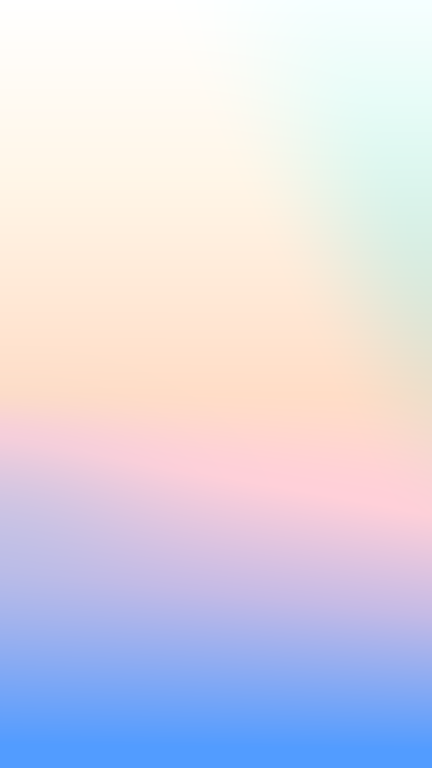
Write a Shadertoy shader that draws this background.

```glsl
#define CREAM vec3(1.0, 0.965, 0.91)
#define PEACH vec3(1.0, 0.867, 0.78)
#define PINK vec3(1.0, 0.815, 0.85)
#define ORCHID vec3(0.77, 0.73, 0.90)
#define BLUE vec3(0.32, 0.61, 1.0)
#define MINT_TOP vec3(0.79, 1.0, 1.0)
#define MINT_LOW vec3(0.79, 0.88, 0.82)
#define HAZE vec3(0.60, 0.76, 0.93)
#define CREAM_HEIGHT 0.77
#define PEACH_HEIGHT 0.486
#define MINT_STRENGTH 0.72
#define HAZE_STRENGTH 0.28

// Position of x between two ends, held within 0 and 1
float ramp(float start, float end, float x) {
    return clamp((x - start) / (end - start), 0.0, 1.0);
}

float bell(float x) {
    return exp(-x * x);
}

// White through cream to peach, from the top down
vec3 warmSky(float y) {
    vec3 upper = mix(CREAM, vec3(1.0), ramp(CREAM_HEIGHT, 1.0, y));
    return mix(PEACH, upper, ramp(PEACH_HEIGHT, CREAM_HEIGHT, y));
}

// Pink through orchid to blue, by depth below the horizon
vec3 coolSea(float depth) {
    vec3 shallow = mix(PINK, ORCHID, ramp(0.0, 0.4, depth));
    return mix(shallow, BLUE, ramp(0.4, 0.93, depth));
}

// Mint veil that widens from the right edge towards the top
float mintVeil(vec2 p) {
    float edge = 0.34 + 0.82 * (1.0 - p.y);
    float width = mix(0.22, 0.46, p.y);
    return MINT_STRENGTH * smoothstep(edge, edge + width, p.x)
        * bell((p.y - 0.68) / 0.27);
}

void mainImage(out vec4 fragColor, in vec2 fragCoord) {
    vec2 p = fragCoord / iResolution.xy;

    // Slanted pink horizon joining the warm and cool halves
    float horizon = 0.43 - 0.1 * p.x;
    float depth = (horizon - p.y) / horizon;
    float warmth = smoothstep(horizon, PEACH_HEIGHT + 0.01, p.y);
    vec3 color = mix(coolSea(depth), warmSky(p.y), warmth);

    // Coloured light along the right and left edges
    vec3 mint = mix(MINT_LOW, MINT_TOP, ramp(0.52, 0.88, p.y));
    color = mix(color, mint, mintVeil(p));
    float haze = bell(p.x / 0.32) * bell((p.y - 0.31) / 0.12);
    color = mix(color, HAZE, HAZE_STRENGTH * haze);

    fragColor = vec4(color, 1.0);
}
```
